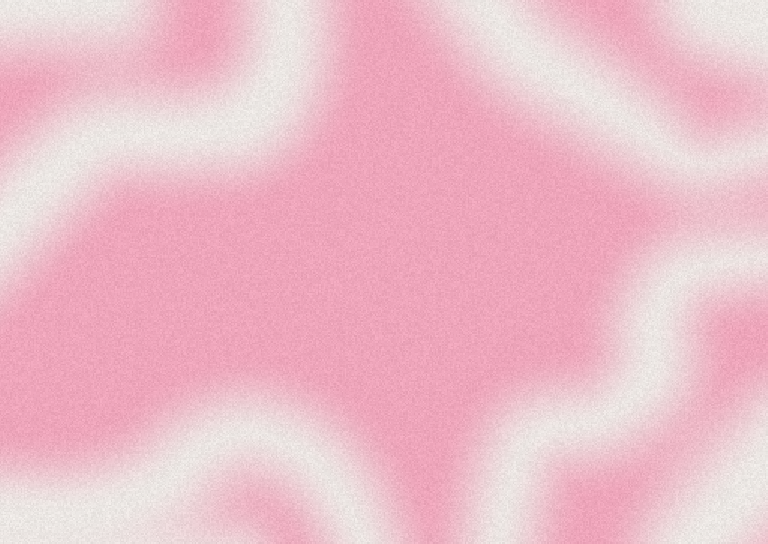
A Shadertoy shader for this background:

```glsl
// Soft off-white ribbons winding around a pink field, under fine paper grain.

const vec2 CANVAS = vec2(7.68, 5.44);      // working units, origin lower left
const vec3 PINK = vec3(0.932, 0.647, 0.730);
const vec3 CREAM = vec3(0.922, 0.905, 0.892);
const float GRAIN = 0.042;
const int STEPS = 6;

float hash(vec2 cell) {
    vec3 q = fract(cell.xyx * vec3(0.1031, 0.1030, 0.0973));
    q += dot(q, q.yzx + 33.33);
    return fract((q.x + q.y) * q.z);
}

// Distance to a capsule whose ends hold (x, y, radius)
float taperedCapsule(vec2 p, vec3 a, vec3 b) {
    vec2 along = b.xy - a.xy;
    float t = clamp(dot(p - a.xy, along) / dot(along, along), 0.0, 1.0);
    return length(p - a.xy - along * t) - mix(a.z, b.z, t);
}

vec3 catmullRom(vec3 a, vec3 b, vec3 c, vec3 d, float t) {
    return b + 0.5 * t * (c - a + t * (2.0 * a - 5.0 * b + 4.0 * c - d
             + t * (3.0 * (b - c) + d - a)));
}

// Distance to a smooth ribbon through eight (x, y, half width) knots
float ribbon(vec2 p, vec3 knots[8]) {
    float nearest = 1e3;
    vec3 last = knots[0];
    for (int i = 0; i < 7; i++) {
        for (int s = 1; s <= STEPS; s++) {
            vec3 next = catmullRom(knots[max(i - 1, 0)], knots[i], knots[i + 1],
                                   knots[min(i + 2, 7)], float(s) / float(STEPS));
            nearest = min(nearest, taperedCapsule(p, last, next));
            last = next;
        }
    }
    return nearest;
}

// 0 inside a shape, 1 outside, with a wide blurred edge
float outside(float d, float blur) {
    return smoothstep(-blur, blur, d);
}

void mainImage(out vec4 fragColor, in vec2 fragCoord) {
    vec2 uv = fragCoord / iResolution.xy;
    vec2 p = uv * CANVAS;
    float pink = 1.0;

    // Winding ribbons: upper left, upper right, lower right, lower left
    pink *= outside(ribbon(p, vec3[8](
        vec3(-0.5, 2.65, 0.42), vec3(0.0, 3.15, 0.42), vec3(0.5, 3.68, 0.43), vec3(1.05, 4.07, 0.41),
        vec3(1.9, 4.11, 0.40), vec3(2.5, 4.28, 0.46), vec3(2.84, 4.85, 0.42), vec3(2.88, 5.8, 0.39))), 0.42);
    pink *= outside(ribbon(p, vec3[8](
        vec3(4.5, 5.9, 0.42), vec3(4.84, 5.4, 0.43), vec3(5.25, 4.92, 0.43), vec3(5.8, 4.55, 0.41),
        vec3(6.35, 4.18, 0.37), vec3(6.9, 3.82, 0.29), vec3(7.4, 3.87, 0.27), vec3(8.1, 4.1, 0.30))), 0.46);
    pink *= outside(ribbon(p, vec3[8](
        vec3(8.2, 2.83, 0.28), vec3(7.5, 2.85, 0.30), vec3(6.85, 2.7, 0.35), vec3(6.56, 2.25, 0.38),
        vec3(6.5, 1.7, 0.40), vec3(6.05, 1.27, 0.35), vec3(5.25, 0.98, 0.36), vec3(4.93, -0.3, 0.36))), 0.43);
    pink *= outside(ribbon(p, vec3[8](
        vec3(-0.5, 0.3, 0.45), vec3(0.7, 0.27, 0.45), vec3(1.5, 0.53, 0.42), vec3(2.0, 0.93, 0.38),
        vec3(2.5, 1.11, 0.36), vec3(3.05, 0.9, 0.36), vec3(3.45, 0.42, 0.36), vec3(3.75, -0.3, 0.34))), 0.43);

    // Pale pools in the corners and along the lower edge
    pink *= outside(taperedCapsule(p, vec3(-0.5, 5.42, 0.48), vec3(1.05, 5.48, 0.50)), 0.46);
    pink *= outside(taperedCapsule(p, vec3(7.25, 5.5, 0.68), vec3(7.8, 5.3, 0.68)), 0.46);
    pink *= outside(taperedCapsule(p, vec3(6.9, -0.05, 0.48), vec3(7.9, 1.05, 0.52)), 0.46);
    pink *= outside(taperedCapsule(p, vec3(0.0, -0.2, 0.50), vec3(2.35, -0.15, 0.28)), 0.46);

    // Faint haze where neighbouring edges bleed together
    pink *= 1.0 - 0.28 * (1.0 - outside(taperedCapsule(p, vec3(0.9, 4.7, 0.1), vec3(1.4, 4.8, 0.1)), 0.6));
    pink *= 1.0 - 0.25 * (1.0 - outside(taperedCapsule(p, vec3(6.7, 0.8, 0.1), vec3(7.0, 1.1, 0.1)), 0.6));
    pink *= 1.0 - 0.30 * (1.0 - outside(taperedCapsule(p, vec3(2.0, 0.4, 0.1), vec3(2.5, 0.6, 0.1)), 0.6));
    pink *= 1.0 - 0.20 * (1.0 - outside(taperedCapsule(p, vec3(7.0, 3.35, 0.1), vec3(7.9, 3.35, 0.1)), 0.5));

    // Grain on a fixed grid, two hashes for a rounder spread
    vec2 cell = floor(uv * vec2(512.0, 362.0));
    float grain = hash(cell) + hash(cell + 71.7) - 1.0;
    fragColor = vec4(mix(CREAM, PINK, pink) + GRAIN * grain, 1.0);
}
```
